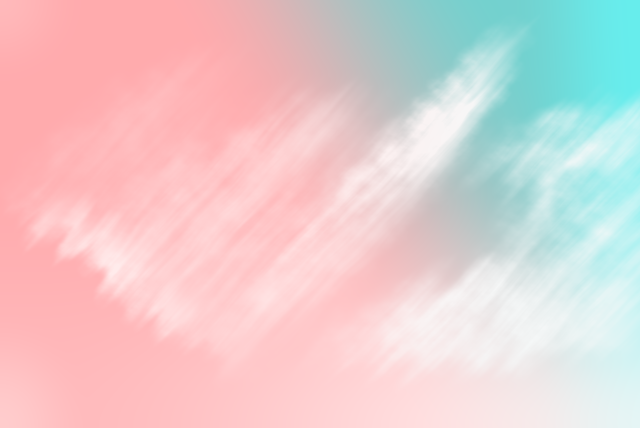
A WebGL 2 fragment shader for this texture:

```glsl
#version 300 es
precision highp float;

uniform vec2 u_resolution;
out vec4 outColor;

const vec3 PINK = vec3(1.0, 0.67, 0.68);
const vec3 TEAL = vec3(0.45, 0.82, 0.81);
const vec3 CYAN = vec3(0.40, 0.94, 0.94);
const vec3 ROSE_WHITE = vec3(1.0, 0.92, 0.92);
const vec3 COOL_WHITE = vec3(0.96, 0.97, 0.97);
const float WIND_ANGLE = 0.83;

float hash(vec2 p) {
    vec3 q = fract(p.xyx * vec3(0.1031, 0.1030, 0.0973));
    q += dot(q, q.yzx + 33.33);
    return fract((q.x + q.y) * q.z);
}

float noise(vec2 p) {
    vec2 cell = floor(p);
    vec2 f = fract(p);
    f = f * f * (3.0 - 2.0 * f);
    float low = mix(hash(cell), hash(cell + vec2(1.0, 0.0)), f.x);
    float high = mix(hash(cell + vec2(0.0, 1.0)), hash(cell + vec2(1.0)), f.x);
    return mix(low, high, f.y);
}

float fbm(vec2 p, int octaves) {
    float sum = 0.0, weight = 0.5, total = 0.0;
    for (int i = 0; i < octaves; i++) {
        sum += weight * noise(p);
        total += weight;
        p = mat2(1.6, 0.25, -0.25, 1.9) * p + 17.3;
        weight *= 0.55;
    }
    return sum / total;
}

vec2 rotate(vec2 p, float angle) {
    float c = cos(angle), s = sin(angle);
    return vec2(c * p.x + s * p.y, c * p.y - s * p.x);
}

// Soft tilted ellipse
float puff(vec2 p, vec2 center, vec2 radii, float angle) {
    float d = length(rotate(p - center, angle) / radii);
    return 1.0 - smoothstep(0.25, 1.25, d);
}

// Overlap of two translucent layers
float veil(float base, float layer) {
    return 1.0 - (1.0 - base) * (1.0 - layer);
}

vec3 skyColor(vec2 p) {
    float slant = p.x - 0.80 - 0.58 * (1.0 - p.y);
    vec3 sky = mix(PINK, TEAL, smoothstep(-0.42, 0.38, slant));
    sky = mix(sky, CYAN, 0.9 * smoothstep(1.25, 1.54, p.x + 0.06 * p.y));
    // Pale haze near the ground and in the corners
    float ground = 1.0 - smoothstep(0.0, 0.62, p.y);
    sky = mix(sky, vec3(1.0, 0.97, 0.97), ground * (0.20 + 0.62 * smoothstep(0.1, 1.4, p.x)));
    float corner = 1.0 - smoothstep(0.0, 0.22, length(p * vec2(1.0, 0.8)));
    corner += 0.6 * (1.0 - smoothstep(0.0, 0.2, length(p - vec2(0.0, 1.0))));
    return mix(sky, vec3(1.0, 0.93, 0.92), 0.35 * corner);
}

float cloudCover(vec2 p) {
    // Left bank and its faint upper veil
    float c = 0.62 * puff(p, vec2(0.27, 0.37), vec2(0.28, 0.10), -0.62);
    c = veil(c, 0.50 * puff(p, vec2(0.45, 0.49), vec2(0.42, 0.18), 0.62));
    c = veil(c, 0.20 * puff(p, vec2(0.30, 0.68), vec2(0.32, 0.11), 0.60));
    c = veil(c, 0.28 * puff(p, vec2(0.68, 0.68), vec2(0.22, 0.08), 0.30));
    // Central streaks rising into a plume
    c = veil(c, 0.45 * puff(p, vec2(0.70, 0.42), vec2(0.46, 0.15), 0.82));
    c = veil(c, 0.62 * puff(p, vec2(0.90, 0.56), vec2(0.36, 0.10), 0.80));
    c = veil(c, 0.92 * puff(p, vec2(1.04, 0.71), vec2(0.27, 0.075), 0.88));
    // Right bank
    c = veil(c, 0.85 * puff(p, vec2(1.12, 0.23), vec2(0.38, 0.15), 0.20));
    c = veil(c, 0.60 * puff(p, vec2(1.36, 0.32), vec2(0.38, 0.20), 0.75));
    c = veil(c, 0.62 * puff(p, vec2(1.36, 0.67), vec2(0.26, 0.09), 0.30));
    c = veil(c, 0.45 * puff(p, vec2(1.38, 0.53), vec2(0.28, 0.14), 0.75));
    return c;
}

// Frayed lower limit of the clouds
float underside(vec2 p) {
    float edge = max(0.115 + 0.035 * smoothstep(1.1, 1.5, p.x), 0.44 - 0.72 * (p.x - 0.08));
    return smoothstep(edge - 0.03, edge + 0.07, p.y);
}

void main() {
    vec2 p = gl_FragCoord.xy / u_resolution * vec2(1.5, 1.0);
    vec2 windDir = vec2(cos(WIND_ANGLE), sin(WIND_ANGLE));

    // Wind coordinates with a gentle bend
    vec2 w = rotate(p, WIND_ANGLE);
    w.y += 0.035 * (fbm(p * 3.0, 3) - 0.5);
    float broad = fbm(w * vec2(2.5, 15.0), 4);
    float fine = fbm(w * vec2(7.0, 52.0) + 9.0, 4);
    float billow = fbm(p * 22.0 + 4.0, 5);

    // Fray the cover along the wind
    float fray = 0.13 * (fbm(w * vec2(3.0, 30.0) + 31.0, 3) - 0.5);
    vec2 q = p + windDir * fray + 0.05 * (vec2(billow, fbm(p * 14.0 + 50.0, 4)) - 0.5);
    float cover = cloudCover(q) * underside(q);

    float texture_ = 0.9 * (broad - 0.5) + 0.55 * (fine - 0.5) + 0.5 * (billow - 0.5);
    float density = cover * (1.0 + 1.1 * texture_) + 0.5 * texture_ * cover * (1.0 - cover);
    density = clamp(density, 0.0, 1.0);

    vec3 cloud = mix(ROSE_WHITE, COOL_WHITE, smoothstep(0.65, 1.25, p.x));
    vec3 color = mix(skyColor(p), cloud, density);
    color += 0.012 * (fine - 0.5) * cover;
    outColor = vec4(clamp(color, 0.0, 1.0), 1.0);
}
```
